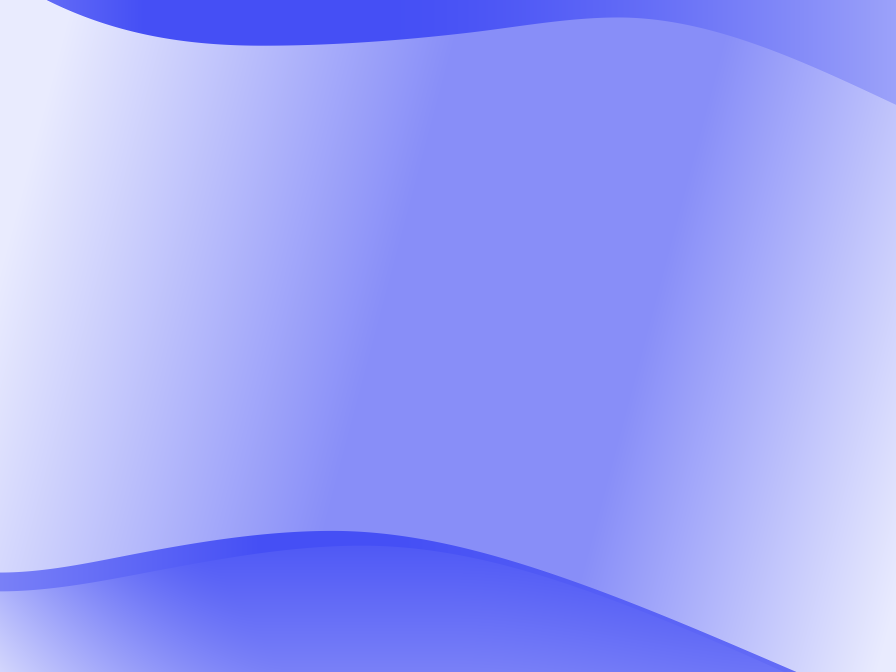
Write a Shadertoy shader that draws this background.

```glsl
// Soft blue waves: a slanted pale-blue-pale sheet between a deep band on top
// and a ribbon-edged hill at the bottom. Each wave edge is a smooth cubic
// spline through a few knots; all shading comes from linear ramps.

#define DEEP vec3(0.270, 0.310, 0.960)
#define MID  vec3(0.533, 0.557, 0.973)
#define PALE vec3(0.914, 0.922, 0.996)
#define SLANT 0.20        // tilt of the sheet gradient
#define FLAT_LEFT 0.42    // start of the even blue zone
#define FLAT_RIGHT 0.72   // end of the even blue zone
#define CORNER_GLOW 0.80  // strength of the light in the lower left

const int KNOTS = 5;

// Knots hold position, height and slope, ordered from left to right.
const vec3 TOP_EDGE[KNOTS] = vec3[KNOTS](
    vec3(0.052, 1.000, -0.667), vec3(0.293, 0.932, 0.0),
    vec3(0.521, 0.951, 0.153), vec3(0.690, 0.974, 0.0),
    vec3(1.000, 0.844, -0.627));
const vec3 RIBBON_EDGE[KNOTS] = vec3[KNOTS](
    vec3(0.000, 0.148, 0.0), vec3(0.156, 0.177, 0.253),
    vec3(0.371, 0.210, 0.0), vec3(0.625, 0.142, -0.460),
    vec3(0.889, 0.000, -0.573));
const vec3 HILL_EDGE[KNOTS] = vec3[KNOTS](
    vec3(0.000, 0.120, 0.0), vec3(0.156, 0.146, 0.253),
    vec3(0.404, 0.188, 0.0), vec3(0.625, 0.1345, -0.440),
    vec3(0.875, 0.000, -0.600));

float ramp(float from, float to, float x) {
    return clamp((x - from) / (to - from), 0.0, 1.0);
}

// Cubic Hermite spline, continued as a straight line past both ends.
float waveHeight(vec3 knots[KNOTS], float x) {
    vec3 first = knots[0], last = knots[KNOTS - 1];
    if (x <= first.x) return first.y + first.z * (x - first.x);
    float height = last.y + last.z * (x - last.x);
    for (int i = 0; i < KNOTS - 1; i++) {
        vec3 a = knots[i], b = knots[i + 1];
        if (x >= a.x && x < b.x) {
            float span = b.x - a.x;
            float t = (x - a.x) / span;
            float s = 1.0 - t;
            height = mix(a.y, b.y, t * t * (3.0 - 2.0 * t))
                   + span * t * s * (a.z * s - b.z * t);
        }
    }
    return height;
}

// Smooth coverage of the area below a wave edge.
float below(vec3 knots[KNOTS], vec2 uv) {
    float d = waveHeight(knots, uv.x) - uv.y;
    return clamp(0.5 + d * iResolution.y, 0.0, 1.0);
}

vec3 sheetColor(vec2 uv) {
    float across = uv.x - SLANT * (uv.y - 0.5);
    float light = ramp(FLAT_LEFT, -0.02, across) + ramp(FLAT_RIGHT, 1.08, across);
    return mix(MID, PALE, light);
}

vec3 topColor(vec2 uv) {
    float light = 0.20 * ramp(0.16, 0.04, uv.x)
                + 0.53 * pow(ramp(0.43, 1.0, uv.x), 1.5);
    return mix(DEEP, PALE, light);
}

vec3 ribbonColor(vec2 uv) {
    float light = 0.78 * ramp(0.29, 0.0, uv.x) + 0.48 * ramp(0.45, 0.89, uv.x);
    return mix(DEEP, MID, light);
}

vec3 hillColor(vec2 uv) {
    float light = mix(0.78, 0.15, uv.y / 0.19) - 0.2 * smoothstep(0.5, 0.9, uv.x);
    float glow = pow(max(0.0, 1.0 - uv.x / 0.32 - 1.5 * uv.y), 1.6);
    return mix(mix(DEEP, MID, light), PALE, CORNER_GLOW * glow);
}

void mainImage(out vec4 fragColor, in vec2 fragCoord) {
    vec2 uv = fragCoord / iResolution.xy;

    // Layers from back to front.
    vec3 color = mix(topColor(uv), sheetColor(uv), below(TOP_EDGE, uv));
    color = mix(color, ribbonColor(uv), below(RIBBON_EDGE, uv));
    color = mix(color, hillColor(uv), below(HILL_EDGE, uv));

    fragColor = vec4(color, 1.0);
}
```
